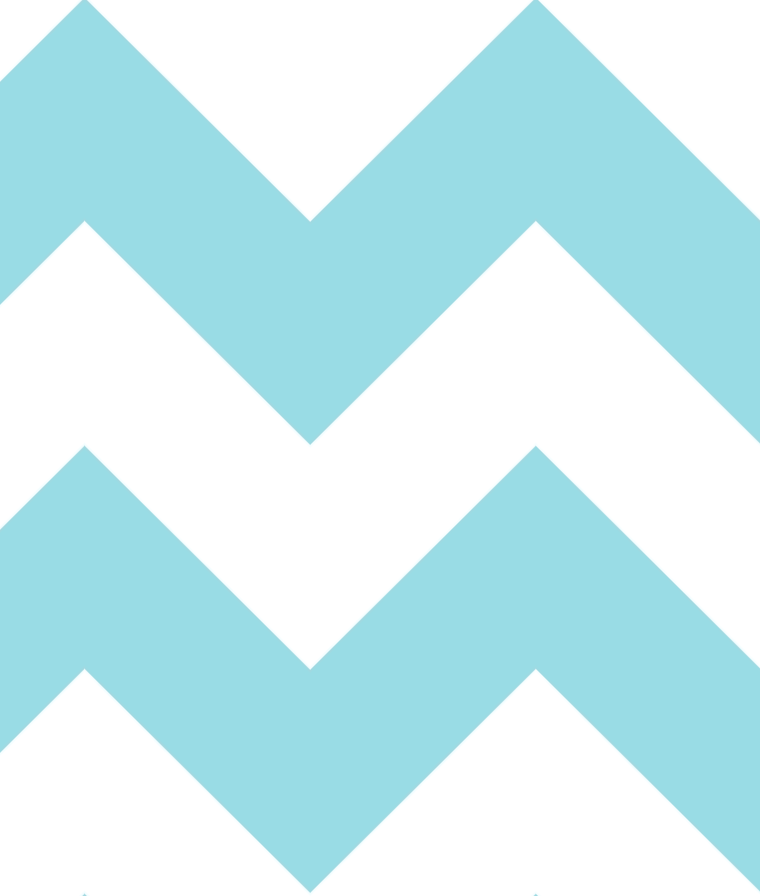
Give the GLSL for this pattern, as a WebGL 2 fragment shader.

```glsl
#version 300 es
precision highp float;

uniform vec2 u_resolution;
out vec4 fragColor;

// Lengths are fractions of the canvas height
const vec2 PERIOD = vec2(0.5036, 0.5);
const vec2 PEAK = vec2(0.0944, 0.0025);   // upper tip of one band
const float DROP = 0.25;                  // height from peak to valley
const float HALF_BAND = 0.1245;           // half the vertical thickness
const float FRINGE = 0.0035;              // reach of the edge tints
const float SOFTNESS = 0.0009;            // smallest edge blur
const float WEAR_SCALE = 90.0;
const float WEAR_MIN = 0.25;
const float WEAR_MAX = 0.85;

const vec3 AQUA = vec3(0.60, 0.863, 0.898);
const vec3 AQUA_RIM = vec3(0.65, 0.84, 0.87);
const vec3 WHITE = vec3(1.0);
const vec3 WHITE_HALO = vec3(0.93, 0.99, 1.0);

float hash(vec2 p) {
    vec3 q = fract(p.xyx * 0.1031);
    q += dot(q, q.yzx + 33.33);
    return fract((q.x + q.y) * q.z);
}

float valueNoise(vec2 p) {
    vec2 cell = floor(p);
    vec2 f = fract(p);
    f = f * f * (3.0 - 2.0 * f);
    float low = mix(hash(cell), hash(cell + vec2(1.0, 0.0)), f.x);
    float high = mix(hash(cell + vec2(0.0, 1.0)), hash(cell + 1.0), f.x);
    return mix(low, high, f.y);
}

// Signed distance to the zigzag bands, negative inside
float chevronDistance(vec2 p) {
    float wave = 2.0 * abs(fract((p.x - PEAK.x) / PERIOD.x + 0.5) - 0.5);
    float centre = PEAK.y - DROP * wave - HALF_BAND;
    float offset = PERIOD.y * (fract((p.y - centre) / PERIOD.y + 0.5) - 0.5);
    float slope = 2.0 * DROP / PERIOD.x;
    return (abs(offset) - HALF_BAND) / sqrt(1.0 + slope * slope);
}

void main() {
    vec2 p = gl_FragCoord.xy / u_resolution.y;
    float d = chevronDistance(p);

    // Uneven tint on both sides of each edge
    float wear = mix(WEAR_MIN, WEAR_MAX, valueNoise(p * WEAR_SCALE));
    float fringe = wear * (1.0 - smoothstep(0.3 * FRINGE, FRINGE, abs(d)));
    vec3 band = mix(AQUA, AQUA_RIM, fringe);
    vec3 ground = mix(WHITE, WHITE_HALO, fringe);

    // Smoothed edge between band and ground
    float blur = max(SOFTNESS, 0.7 / u_resolution.y);
    vec3 colour = mix(band, ground, smoothstep(-blur, blur, d));
    fragColor = vec4(colour, 1.0);
}
```
